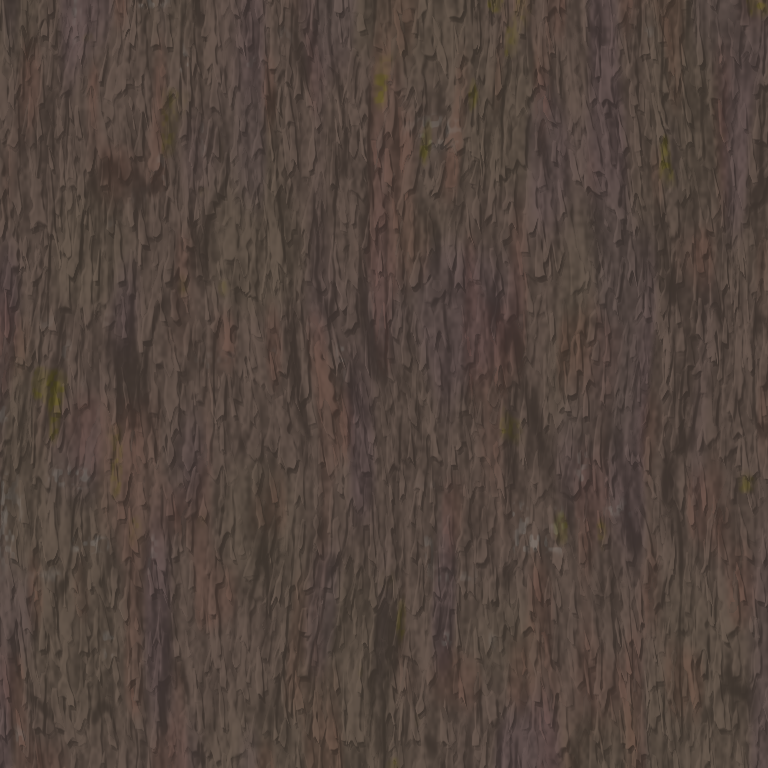
Reproduce this texture procedurally as a Shadertoy shader.

```glsl
// Weathered tree bark: ragged vertical flakes, dark cracks, fibres, traces of moss and lichen.
#define BARK vec3(0.322, 0.271, 0.243)  // mean bark colour
#define MOSS vec3(0.34, 0.31, 0.12)
#define LICHEN vec3(0.42, 0.40, 0.38)
#define FLAKE_GRID vec2(34.0, 8.0)      // largest flakes per canvas, across and up
#define LAYERS 3                        // each layer has smaller flakes
#define CONTRAST 0.27
#define RELIEF 1.3                      // strength of the lit edges
#define SHADOW 1.7                      // strength of the shade under flakes
#define CRACKS 1.1                      // darkness of the long cracks
#define FIBRE 1.1                       // strength of the fibre streaks

vec3 hash3(vec2 p) {
    vec3 q = fract(p.xyx * vec3(0.1031, 0.1030, 0.0973));
    q += dot(q, q.yxz + 33.33);
    return fract((q.xxy + q.yzz) * q.zyx);
}

float noise(vec2 p) {
    vec2 i = floor(p), f = fract(p);
    f = f * f * (3.0 - 2.0 * f);
    vec2 e = vec2(0.0, 1.0);
    return mix(mix(hash3(i).x, hash3(i + e.yx).x, f.x),
               mix(hash3(i + e.xy).x, hash3(i + e.yy).x, f.x), f.y);
}

// Bends the straight grain sideways
vec2 bendGrain(vec2 p) {
    float wide = noise(p * vec2(5.0, 3.0) + 7.0) - 0.5;
    float tight = noise(p * vec2(15.0, 7.0) + 31.0) - 0.5;
    return p + vec2(0.03 * wide + 0.012 * tight, 0.0);
}

// Overlapping flakes: x = height, y = random tint of the topmost flake
vec2 flakes(vec2 p) {
    float chips = noise(p * vec2(120.0, 75.0)) - 0.5;
    float teeth = noise(p * vec2(130.0, 14.0) + 5.0) - 0.5;
    vec2 top = vec2(0.15 + 0.25 * noise(p * vec2(80.0, 8.0)), 0.5);
    float scale = 1.0;
    for (int k = 0; k < LAYERS; k++) {
        vec2 g = p * FLAKE_GRID * scale + 19.7 * float(k);
        for (int j = -1; j <= 1; j++)
        for (int i = -1; i <= 1; i++) {
            vec2 id = floor(g) + vec2(i, j);
            vec3 r = hash3(id + 57.0 * float(k) + 11.0);
            vec3 s = hash3(id + 83.0 * float(k) + 205.0);
            vec2 d = g - id - 0.5 - 0.8 * (r.xy - 0.5);
            d.x += 1.4 * (s.x - 0.5) * d.y;
            d.y += 0.35 * teeth;
            // Narrow at the top, blunt at the bottom
            float len = 0.3 + 0.3 * s.y;
            float wid = (0.25 + 0.3 * s.z) * (0.8 - 0.25 * d.y / len);
            float inside = min(wid - abs(d.x), 3.0 * (len - abs(d.y))) + 0.3 * chips;
            // Flakes peel away from the trunk at their lower ends
            float h = smoothstep(0.0, 0.25, inside) * (0.28 + 0.5 * r.z - 0.35 * d.y);
            if (h > top.x) top = vec2(h, s.x);
        }
        scale *= 1.45;
    }
    return top;
}

// Long thin dark lines where two bands of noise meet, broken up along the grain
float cracks(vec2 q) {
    q.x += 0.004 * (noise(q * vec2(60.0, 45.0)) - 0.5);
    float line = abs(noise(q * vec2(42.0, 6.0) + 400.0) - 0.5);
    float gaps = noise(q * vec2(30.0, 13.0) + 440.0);
    return (1.0 - smoothstep(0.01, 0.10, line)) * smoothstep(0.42, 0.70, gaps);
}

void mainImage(out vec4 fragColor, in vec2 fragCoord) {
    vec2 p = fragCoord / iResolution.y;
    vec2 q = bendGrain(p);

    // Relief lit from the upper left, with a wider soft shadow
    vec2 flake = flakes(q);
    float nearStep = flake.x - flakes(q + vec2(-0.0018, 0.0022)).x;
    float farStep = flakes(q + vec2(-0.0030, 0.0070)).x - flake.x;
    float shade = 0.9 * (flake.x - 0.33) + RELIEF * nearStep
                - SHADOW * max(farStep - 0.05, 0.0) - CRACKS * cracks(q);

    // Fibres, grain and broad tonal drift
    float coarse = noise(q * vec2(75.0, 9.0) + 3.0) - 0.5;
    float fine = noise(q * vec2(165.0, 22.0) + 40.0) - 0.5;
    float grain = noise(q * vec2(250.0, 130.0)) - 0.5;
    float drift = noise(p * vec2(6.0, 4.0) + 60.0) - 0.5;
    shade += FIBRE * (0.6 * coarse + fine) + 0.7 * grain + 0.15 * drift;
    shade += 0.4 * (flake.y - 0.5);
    float light = 1.0 + CONTRAST * tanh(shade);

    // Faint reddish, violet and olive patches
    vec3 col = BARK * light;
    float red = smoothstep(0.55, 0.9, noise(q * vec2(34.0, 9.0) + 90.0));
    float violet = smoothstep(0.5, 0.85, noise(q * vec2(24.0, 5.0) + 130.0));
    float olive = smoothstep(0.4, 0.8, noise(p * vec2(9.0, 6.0) + 170.0));
    col *= mix(vec3(1.0), vec3(1.06, 0.97, 0.95), red * (0.3 + 0.7 * flake.y));
    col *= mix(vec3(1.0), vec3(0.99, 0.98, 1.05), violet);
    col *= mix(vec3(1.0), vec3(0.99, 1.01, 0.98), olive);

    // Sparse moss and lichen specks
    float speck = smoothstep(0.4, 0.75, noise(q * vec2(210.0, 130.0) + 9.0));
    float moss = smoothstep(0.76, 0.92, noise(q * vec2(38.0, 16.0) + 210.0))
               * smoothstep(0.55, 0.75, noise(p * vec2(8.0, 6.0) + 250.0));
    float lichen = smoothstep(0.74, 0.92, noise(q * vec2(34.0, 24.0) + 290.0))
                 * smoothstep(0.55, 0.75, noise(p * vec2(7.0, 6.0) + 330.0));
    col = mix(col, MOSS * light, 0.7 * moss * (0.4 + 0.6 * speck));
    col = mix(col, LICHEN * light, 0.5 * lichen * speck);

    fragColor = vec4(col, 1.0);
}
```
